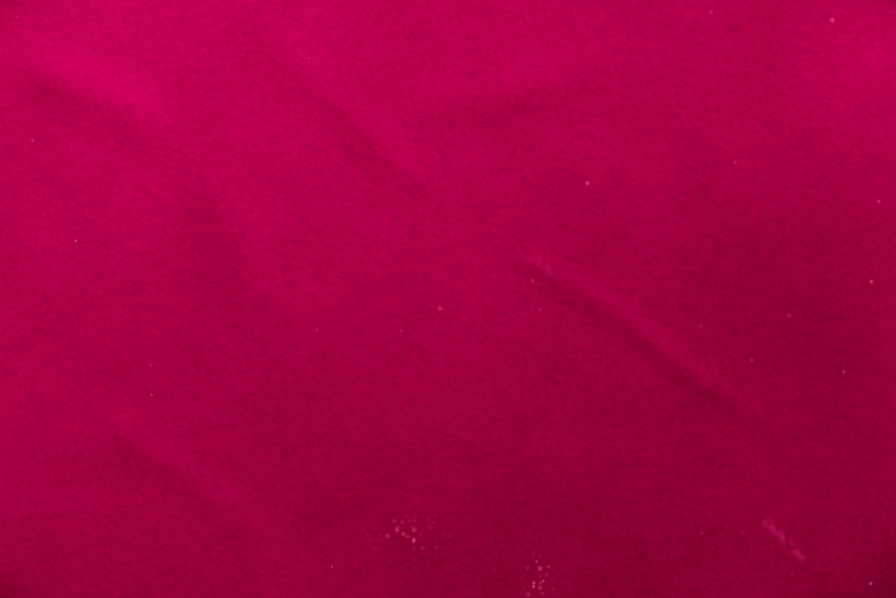
Write a Shadertoy shader that draws this texture.

```glsl
// Crimson velvet cloth with soft folds, fine nap, diagonal creases and stray lint.

float hash(vec2 p) {
    vec3 q = fract(vec3(p.xyx) * 0.1031);
    q += dot(q, q.yzx + 33.33);
    return fract((q.x + q.y) * q.z);
}

float noise(vec2 p) {
    vec2 cell = floor(p), f = fract(p);
    f = f * f * (3.0 - 2.0 * f);
    float low = mix(hash(cell), hash(cell + vec2(1, 0)), f.x);
    float high = mix(hash(cell + vec2(0, 1)), hash(cell + vec2(1, 1)), f.x);
    return mix(low, high, f.y);
}

// Layered noise, centred on zero
float fbm(vec2 p) {
    float sum = 0.0, gain = 0.5;
    for (int i = 0; i < 4; i++) {
        sum += gain * (noise(p) - 0.5);
        p = mat2(1.6, 1.2, -1.2, 1.6) * p + 17.3;
        gain *= 0.5;
    }
    return sum;
}

float blob(vec2 p, vec2 centre, vec2 radius) {
    vec2 d = (p - centre) / radius;
    return exp(-dot(d, d));
}

// Fold along a-b: lit on its upper side, shaded below, fading at both ends
float crease(vec2 p, vec2 a, vec2 b, float width) {
    vec2 axis = normalize(b - a);
    float along = dot(p - a, axis) / length(b - a);
    float across = dot(p - a, vec2(-axis.y, axis.x)) / width;
    float fade = smoothstep(-0.1, 0.3, along) * smoothstep(1.1, 0.7, along);
    return fade * across * exp(-across * across) * 2.3;
}

// Broad light: bright at the top and left, dim at the lower right
float clothLight(vec2 uv) {
    float left = 1.0 - uv.x;
    float light = 0.08 + 0.72 * uv.y + 0.30 * left * left;
    light -= 0.24 * blob(uv, vec2(0.89, 0.54), vec2(0.13, 0.22));
    light -= 0.10 * blob(uv, vec2(0.55, 0.20), vec2(0.22, 0.16));
    light += 0.18 * blob(uv, vec2(1.0, 0.92), vec2(0.10, 0.30));
    vec2 edge = abs(uv - 0.5) * 2.0;
    return light - 0.5 * pow(edge.x * edge.y, 12.0);
}

float folds(vec2 p) {
    vec2 q = p + 0.035 * vec2(fbm(p * 5.0), fbm(p * 5.0 + 40.0));
    float sum = 0.13 * crease(q, vec2(0.40, 0.98), vec2(0.76, 0.65), 0.030);
    sum += 0.20 * crease(q, vec2(0.84, 0.60), vec2(1.30, 0.28), 0.022);
    sum += 0.20 * crease(q, vec2(0.02, 0.91), vec2(0.28, 0.76), 0.045);
    sum += 0.14 * crease(q, vec2(0.16, 0.30), vec2(0.44, 0.10), 0.035);
    sum += 0.13 * crease(q, vec2(0.66, 0.81), vec2(1.00, 0.88), 0.040);
    sum += 0.12 * crease(q, vec2(0.32, 0.74), vec2(0.46, 0.44), 0.050);
    return sum;
}

float nap(vec2 p) {
    vec2 slanted = mat2(0.9, 0.3, -0.4, 0.9) * p;
    float fine = noise(p * 290.0) - 0.5;
    float weave = noise(slanted * vec2(110.0, 210.0)) - 0.5;
    return 0.22 * fine + 0.22 * weave;
}

// One soft dot in some of the cells; density is the share of cells filled
float lint(vec2 p, float cells, float density, float radius) {
    vec2 cell = floor(p * cells);
    vec2 offset = 0.2 + 0.6 * vec2(hash(cell + 3.1), hash(cell + 8.7));
    float present = step(hash(cell + 51.0), density);
    float d = length(p - (cell + offset) / cells);
    float size = radius * (0.5 + 0.5 * hash(cell + 23.0));
    return present * smoothstep(size * 1.5, size * 0.3, d) * hash(cell + 71.0);
}

// Short rubbed streak with a broken edge
float scuff(vec2 p, vec2 a, vec2 b, float width) {
    vec2 ab = b - a;
    float h = clamp(dot(p - a, ab) / dot(ab, ab), 0.0, 1.0);
    float d = length(p - a - ab * h) / width;
    return exp(-d * d) * smoothstep(0.2, 0.8, noise(p * 120.0));
}

// Dye ramp from shaded to lit pile
vec3 velvet(float light) {
    float t = clamp(light, -0.25, 1.25);
    return vec3(0.51 + 0.25 * t, 0.0, 0.18 + 0.10 * t + 0.05 * t * t);
}

void mainImage(out vec4 fragColor, in vec2 fragCoord) {
    vec2 uv = fragCoord / iResolution.xy;
    vec2 p = fragCoord / iResolution.y;

    // Pile brightness
    float light = clothLight(uv) + folds(p) + nap(p);
    light += 0.30 * fbm(p * 4.0 + 9.0) + 0.20 * fbm(p * 13.0);
    light += 0.14 * uv.x * fbm(p * vec2(18.0, 4.0) + 60.0);
    vec3 color = velvet(light);

    // Lint and scuffs
    float cluster = blob(p, vec2(0.69, 0.10), vec2(0.05, 0.03))
                  + blob(p, vec2(0.90, 0.03), vec2(0.02, 0.04));
    float specks = lint(p, 14.0, 0.10, 0.004)
                 + cluster * lint(p, 90.0, 0.5, 0.005);
    float rubbed = scuff(p, vec2(1.28, 0.13), vec2(1.34, 0.07), 0.008)
                 + 0.6 * scuff(p, vec2(0.87, 0.58), vec2(0.93, 0.54), 0.009);
    color = mix(color, vec3(0.85, 0.25, 0.55), clamp(specks, 0.0, 0.8));
    color = mix(color, vec3(0.76, 0.08, 0.40), clamp(0.6 * rubbed, 0.0, 1.0));

    fragColor = vec4(color, 1.0);
}
```
